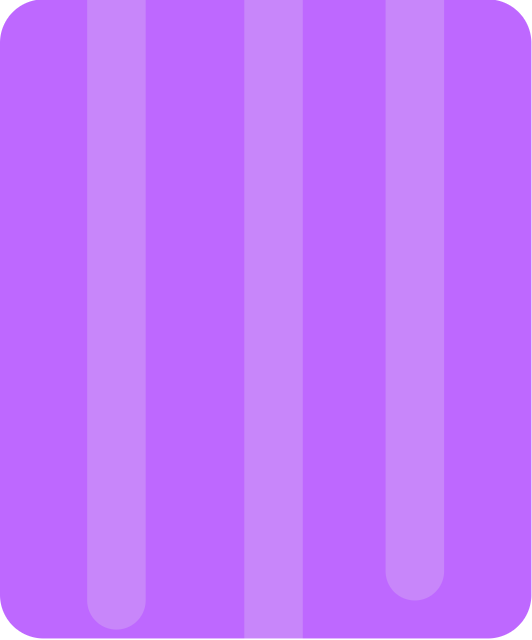
Give the GLSL for this background, as a WebGL 1 fragment shader.

```glsl
precision highp float;

uniform vec2 u_resolution;

// Lengths are in units of the canvas height
const vec3 PAGE_COLOR = vec3(1.0);
const vec3 CARD_COLOR = vec3(0.745, 0.408, 1.0);
const vec3 STRIPE_COLOR = vec3(0.784, 0.525, 0.98);
const vec3 STRIPE_X = vec3(0.1819, 0.4274, 0.6482);
const vec3 STRIPE_CAP_Y = vec3(0.062, -0.2, 0.1075);
const float STRIPE_RADIUS = 0.0457;
const float CARD_RADIUS = 0.068;
const float CARD_BOTTOM = 0.0024;
const float CARD_TOP = 1.001;
const float CARD_RIGHT_GAP = 0.001;

float roundedBox(vec2 p, vec2 halfSize, float radius) {
  vec2 q = abs(p) - halfSize + radius;
  return length(max(q, 0.0)) + min(max(q.x, q.y), 0.0) - radius;
}

// Distance to the nearest stripe: round below, endless above
float stripes(vec2 p) {
  vec3 dx = p.x - STRIPE_X;
  vec3 dy = min(p.y - STRIPE_CAP_Y, 0.0);
  vec3 d = sqrt(dx * dx + dy * dy) - STRIPE_RADIUS;
  return min(d.x, min(d.y, d.z));
}

// Antialiased coverage of a signed distance
float coverage(float d) {
  return clamp(0.5 - d * u_resolution.y, 0.0, 1.0);
}

void main() {
  vec2 p = gl_FragCoord.xy / u_resolution.y;
  float aspect = u_resolution.x / u_resolution.y;

  vec2 cardMin = vec2(0.0, CARD_BOTTOM);
  vec2 cardMax = vec2(aspect - CARD_RIGHT_GAP, CARD_TOP);
  vec2 center = 0.5 * (cardMin + cardMax);
  float card = roundedBox(p - center, 0.5 * (cardMax - cardMin), CARD_RADIUS);

  // Stripes over the card, clipped by its rounded outline
  vec3 color = mix(CARD_COLOR, STRIPE_COLOR, coverage(stripes(p)));
  color = mix(PAGE_COLOR, color, coverage(card));
  gl_FragColor = vec4(color, 1.0);
}
```
